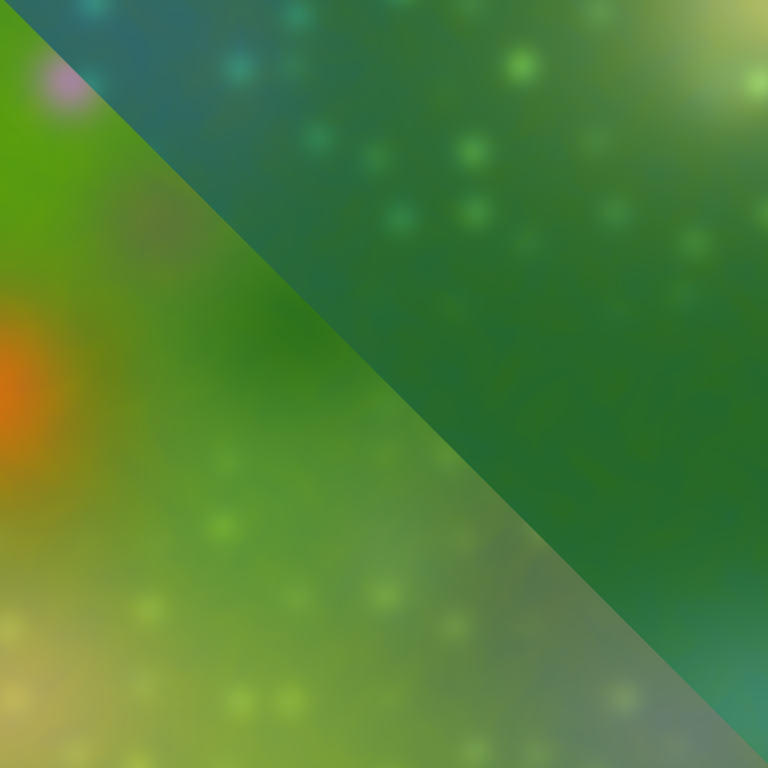
Write a Shadertoy shader that draws this background.

```glsl
// Soft blurred garden colours split by a falling diagonal: bright leaf green,
// orange and gold below, deep green and teal above. Each half blends Gaussian
// glows, then adds jittered cellular light spots and layered-sine mottling.

#define SPLIT 1.005          // x + y along the diagonal
#define SPOT_CELLS 10.0      // spot lattice cells across the canvas
#define SPOT_RADIUS 0.023
#define SPOT_JITTER 0.24
#define MOTTLE_SCALE 46.0
#define MOTTLE_AMOUNT 0.022
#define DEEP_GREEN vec3(0.147, 0.408, 0.155)
#define LEAF_GREEN vec3(0.27, 0.535, 0.16)
#define TEAL vec3(0.13, 0.42, 0.35)

vec2 hash2(vec2 cell) {
    vec3 q = fract(cell.xyx * vec3(0.1031, 0.1030, 0.0973));
    q += dot(q, q.yzx + 33.33);
    return fract((q.xx + q.yz) * q.zy);
}

float falloff(vec2 p, vec2 center, vec2 radius) {
    vec2 d = (p - center) / radius;
    return exp(-dot(d, d));
}

void glow(inout vec3 color, vec2 p, vec2 center, vec2 radius, vec3 tint, float strength) {
    color = mix(color, tint, strength * falloff(p, center, radius));
}

// Soft dots near the corners of a lattice, with random place and brightness
float spots(vec2 p) {
    float light = 0.0;
    vec2 cell = floor(p * SPOT_CELLS + 0.5);
    for (int j = -1; j <= 1; j++) {
        for (int i = -1; i <= 1; i++) {
            vec2 id = cell + vec2(i, j);
            vec2 center = (id + (hash2(id) - 0.5) * SPOT_JITTER * 2.0) / SPOT_CELLS;
            float power = smoothstep(0.15, 0.9, hash2(id + 37.0).x);
            light += power * falloff(p, center, vec2(SPOT_RADIUS));
        }
    }
    return light;
}

// Low-contrast patches from rotated, warped sines
float mottle(vec2 p) {
    float sum = 0.0, weight = 0.5;
    vec2 q = p * MOTTLE_SCALE;
    for (int k = 0; k < 4; k++) {
        q += 0.8 * sin(q.yx * 0.7 + float(k));
        sum += weight * sin(q.x) * sin(q.y);
        q = mat2(0.8, -0.6, 0.6, 0.8) * q * 1.5;
        weight *= 0.62;
    }
    return sum;
}

vec3 upperHalf(vec2 p, float light, float grain) {
    vec3 c = DEEP_GREEN;
    // Teal haze at upper left and along the diagonal
    glow(c, p, vec2(0.12, 0.96), vec2(0.34, 0.31), vec3(0.20, 0.41, 0.42), 0.95);
    glow(c, p, vec2(0.31, 0.94), vec2(0.07, 0.13), vec3(0.24, 0.43, 0.38), 0.45);
    float seam = exp(-max(p.x + p.y - SPLIT, 0.0) / 0.06);
    c = mix(c, TEAL, 0.2 * seam);
    // Pale sunlight at upper right
    glow(c, p, vec2(0.98, 0.98), vec2(0.33, 0.25), vec3(0.40, 0.55, 0.29), 0.9);
    glow(c, p, vec2(1.02, 1.0), vec2(0.14, 0.11), vec3(0.74, 0.77, 0.43), 0.85);
    glow(c, p, vec2(0.95, 0.90), vec2(0.055), vec3(0.52, 0.69, 0.39), 0.55);
    // Cool mint at lower right
    glow(c, p, vec2(1.0, 0.06), vec2(0.22, 0.16), vec3(0.26, 0.54, 0.42), 0.95);
    // Spots turn from teal to green, fading down the canvas
    vec3 spotColor = mix(vec3(0.02, 0.13, 0.09), vec3(0.13, 0.20, 0.08),
                         smoothstep(0.4, 0.65, p.x));
    c += spotColor * light * smoothstep(0.5, 0.9, p.y);
    return c + grain * MOTTLE_AMOUNT * vec3(0.6, 0.2, -1.4);
}

vec3 lowerHalf(vec2 p, float light, float grain) {
    vec3 c = LEAF_GREEN;
    // Broad light towards the floor, shade under the diagonal
    glow(c, p, vec2(0.33, 0.0), vec2(0.38, 0.34), vec3(0.51, 0.65, 0.23), 0.9);
    glow(c, p, vec2(0.29, 0.34), vec2(0.20, 0.16), vec3(0.34, 0.60, 0.20), 0.6);
    glow(c, p, vec2(0.40, 0.58), vec2(0.16, 0.12), vec3(0.17, 0.44, 0.09), 0.9);
    // Grey green drifting to slate at lower right
    glow(c, p, vec2(0.74, 0.24), vec2(0.25, 0.21), vec3(0.34, 0.45, 0.27), 0.95);
    glow(c, p, vec2(0.90, 0.04), vec2(0.25, 0.17), vec3(0.41, 0.49, 0.43), 0.95);
    glow(c, p, vec2(0.51, 0.26), vec2(0.07, 0.08), vec3(0.41, 0.60, 0.30), 0.5);
    // Vivid green at upper left, then muted olive beside it
    glow(c, p, vec2(0.02, 0.80), vec2(0.20, 0.23), vec3(0.34, 0.62, 0.05), 1.0);
    glow(c, p, vec2(0.21, 0.71), vec2(0.09, 0.085), vec3(0.37, 0.46, 0.22), 0.9);
    // Gold around the orange core
    glow(c, p, vec2(0.0, 0.43), vec2(0.17, 0.19), vec3(0.55, 0.50, 0.06), 1.0);
    glow(c, p, vec2(0.13, 0.53), vec2(0.05, 0.08), vec3(0.40, 0.49, 0.06), 0.5);
    glow(c, p, vec2(-0.01, 0.49), vec2(0.085, 0.10), vec3(0.82, 0.43, 0.06), 0.95);
    // Sand at lower left
    glow(c, p, vec2(0.0, 0.08), vec2(0.22, 0.19), vec3(0.72, 0.66, 0.35), 0.95);
    // Lilac bloom against the diagonal
    glow(c, p, vec2(0.092, 0.895), vec2(0.048), vec3(0.66, 0.52, 0.64), 0.95);
    c += vec3(0.07, 0.08, 0.01) * light * smoothstep(0.6, 0.25, p.y);
    return c + grain * MOTTLE_AMOUNT * vec3(0.7, 0.4, -0.7);
}

void mainImage(out vec4 fragColor, in vec2 fragCoord) {
    vec2 p = fragCoord / iResolution.xy;
    float light = spots(p);
    float grain = mottle(p);

    // Smooth diagonal edge, about one pixel wide
    float pixel = 1.0 / min(iResolution.x, iResolution.y);
    float above = smoothstep(-pixel, pixel, p.x + p.y - SPLIT);
    vec3 color = mix(lowerHalf(p, light, grain), upperHalf(p, light, grain), above);
    fragColor = vec4(clamp(color, 0.0, 1.0), 1.0);
}
```
